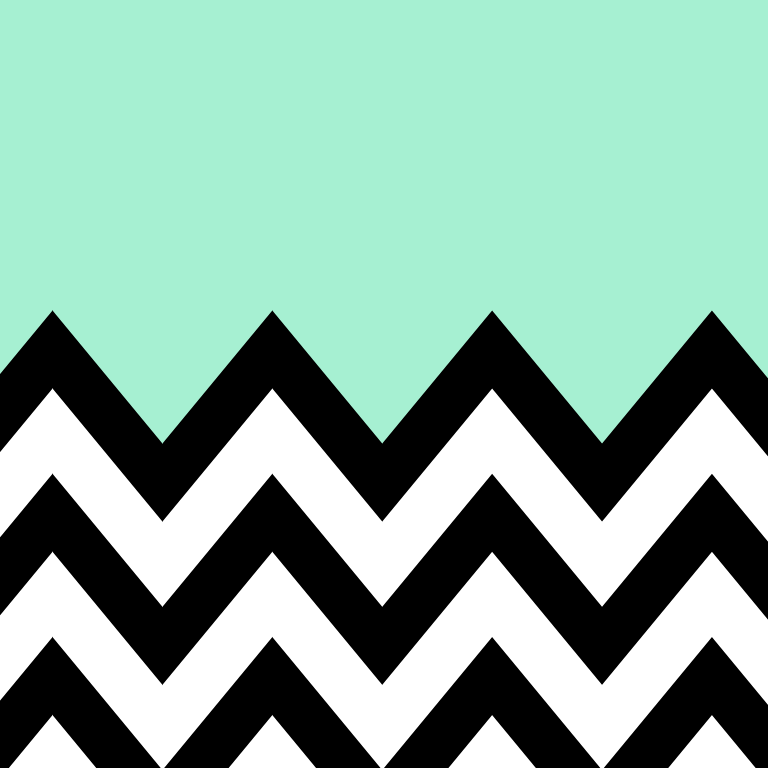
Write a WebGL 1 fragment shader that draws this background.

```glsl
precision highp float;

uniform vec2 u_resolution;

#define MINT vec3(0.651, 0.941, 0.824)
#define BLACK vec3(0.0)
#define WHITE vec3(1.0)
#define PEAK vec2(0.0684, 0.5957)
#define ZIGZAG_WIDTH 0.2862
#define ZIGZAG_DROP 0.1732
#define STRIPE_PERIOD 0.2126
#define BLACK_HEIGHT 0.1016

// Height of the top zigzag edge at x
float zigzagEdge(float x) {
    float fromPeak = abs(fract((x - PEAK.x) / ZIGZAG_WIDTH + 0.5) - 0.5);
    return PEAK.y - 2.0 * ZIGZAG_DROP * fromPeak;
}

// Vertical distance to the repeated black band, negative inside
float blackBand(float depth) {
    float halfBand = 0.5 * BLACK_HEIGHT;
    float halfPeriod = 0.5 * STRIPE_PERIOD;
    float offset = mod(depth - halfBand + halfPeriod, STRIPE_PERIOD) - halfPeriod;
    return abs(offset) - halfBand;
}

void main() {
    vec2 uv = gl_FragCoord.xy / u_resolution;
    float depth = zigzagEdge(uv.x) - uv.y;

    // Half a pixel across the slanted edge, measured vertically
    float slope = 2.0 * ZIGZAG_DROP / ZIGZAG_WIDTH;
    float blur = 0.6 * length(vec2(1.0, slope)) / min(u_resolution.x, u_resolution.y);

    // Stripes, kept black along the top edge for a clean blend
    float band = blackBand(max(depth, 0.5 * BLACK_HEIGHT));
    vec3 color = mix(BLACK, WHITE, smoothstep(-blur, blur, band));

    // Plain field above the zigzag
    color = mix(MINT, color, smoothstep(-blur, blur, depth));

    gl_FragColor = vec4(color, 1.0);
}
```
